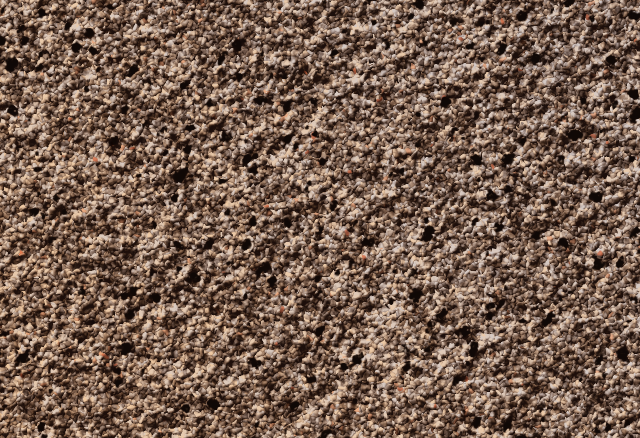
This texture is drawn by a Shadertoy shader. Its source:

```glsl
// Coarse sandy ground in raking light: packed sand grains, scattered pebbles
// and dark pits on a bumpy crust. Cellular grains, sloped noise and pit
// distances add up to one tone, which a brown colour ramp turns into colour.
#define GRAINS 128.0
#define PEBBLES 62.0
#define PEBBLE_SHARE 0.12
#define PITS 21.0
#define PIT_SHARE 0.40
#define BUMPS 27.0
#define RELIEF 4.6
#define CONTRAST 1.03
#define BRIGHTNESS 0.13
#define LIGHT vec2(-0.5, 0.86)

vec3 hash3(vec2 cell) {
    vec3 q = fract(cell.xyx * vec3(0.1031, 0.1030, 0.0973));
    q += dot(q, q.yxz + 33.33);
    return fract((q.xxy + q.yzz) * q.zyx);
}

float noise(vec2 p) {
    vec2 i = floor(p), f = fract(p);
    f = f * f * (3.0 - 2.0 * f);
    float low = mix(hash3(i).x, hash3(i + vec2(1, 0)).x, f.x);
    float high = mix(hash3(i + vec2(0, 1)).x, hash3(i + vec2(1, 1)).x, f.x);
    return mix(low, high, f.y);
}

// Octaves are turned against each other to hide the lattice
float crustHeight(vec2 p) {
    mat2 turn = mat2(0.8, 0.6, -0.6, 0.8);
    vec2 a = p * BUMPS, b = turn * a * 2.03 + 7.1, c = turn * b * 2.02 + 19.7;
    return 0.42 * noise(a) + 0.33 * noise(b) + 0.25 * noise(c);
}

// Nearest stone: xy = offset from its centre, z = scaled distance, w = seed
vec4 nearestStone(vec2 p) {
    vec2 base = floor(p);
    vec4 best = vec4(0, 0, 9, 0);
    for (int y = -1; y <= 1; y++)
    for (int x = -1; x <= 1; x++) {
        vec2 cell = base + vec2(x, y);
        vec3 rnd = hash3(cell);
        vec2 offset = p - cell - rnd.xy;
        float angle = 6.28 * rnd.z;
        vec2 axis = vec2(cos(angle), sin(angle));
        float stretch = dot(offset, axis);
        float size = 0.55 + 0.75 * fract(rnd.z * 17.3);
        float dist = sqrt(dot(offset, offset) + 1.2 * stretch * stretch) / size;
        if (dist < best.z) best = vec4(offset, dist, hash3(cell + 91.0).x);
    }
    return best;
}

// Ragged holes: 1 inside, 0 outside
float pitMask(vec2 p) {
    float wobble = noise(p * 75.0) + 0.8 * noise(p * 150.0 + 9.0) - 0.9;
    p *= PITS;
    vec2 base = floor(p);
    float mask = 0.0;
    for (int y = -1; y <= 1; y++)
    for (int x = -1; x <= 1; x++) {
        vec2 cell = base + vec2(x, y);
        vec3 rnd = hash3(cell + 37.0), form = hash3(cell + 151.0);
        float cluster = noise(cell * 0.22 + 5.0);
        float present = step(rnd.z, PIT_SHARE * (0.3 + 1.4 * cluster));
        vec2 offset = p - cell - rnd.xy;
        offset.y -= (form.y - 0.2) * offset.x;
        float radius = mix(0.06, 0.29, form.x * form.x);
        float edge = length(offset) - radius + 0.27 * wobble;
        mask = max(mask, present * (1.0 - smoothstep(-0.12, 0.08, edge)));
    }
    return mask;
}

// Colour ramp whose stops follow the share of each shade
vec3 earthRamp(float tone) {
    vec3 shades[6] = vec3[6](vec3(0.11, 0.055, 0.04), vec3(0.24, 0.16, 0.11),
        vec3(0.37, 0.27, 0.22), vec3(0.51, 0.40, 0.33),
        vec3(0.66, 0.55, 0.48), vec3(0.88, 0.79, 0.71));
    float stops[6] = float[6](0.05, 0.19, 0.36, 0.56, 0.78, 0.96);
    vec3 color = shades[0];
    for (int i = 1; i < 6; i++)
        color = mix(color, shades[i], clamp((tone - stops[i - 1]) / (stops[i] - stops[i - 1]), 0.0, 1.0));
    return color;
}

vec3 ground(vec2 p) {
    // Bumpy crust
    float height = crustHeight(p);
    float slope = height - crustHeight(p + 0.010 * LIGHT);
    float patches = noise(p * 3.2 + 3.0) - 0.5;
    float tone = RELIEF * slope + 1.9 * (height - 0.5) + 0.4 * patches;

    // Packed sand grains, roughened by fine grit
    vec2 warp = vec2(noise(p * 115.0), noise(p * 115.0 + 40.0)) - 0.5;
    vec2 warped = p + 0.007 * warp;
    vec4 grain = nearestStone(warped * GRAINS);
    float grit = noise(p * 210.0 + 60.0) - 0.5;
    float grainTone = 1.8 * (grain.w - 0.5) + 1.4 * dot(grain.xy, LIGHT) + 1.0 * (0.45 - grain.z) + 0.9 * grit;
    float hue = fract(grain.w * 23.7);

    // Sparse larger pebbles
    vec4 pebble = nearestStone(warped * PEBBLES + 11.0);
    float present = step(pebble.w, PEBBLE_SHARE);
    float body = present * (1.0 - smoothstep(0.28, 0.44, pebble.z));
    float pebbleTone = 0.6 + 2.2 * dot(pebble.xy, LIGHT) + 0.5 * (grain.w - 0.5);
    tone += mix(grainTone, pebbleTone, body);

    // Dark pits with a lit wall facing the light
    float pit = pitMask(p);
    float litWall = max(pitMask(p + 0.008 * LIGHT) - pit, 0.0);
    tone += 0.6 * litWall - 3.0 * pit;

    vec3 color = earthRamp(1.0 / (1.0 + exp(-1.7 * (CONTRAST * tone + BRIGHTNESS))));

    // Warm and grey grains, a few rusty ones, greyer to the upper right
    float warmth = 0.16 * (hue - 0.5) + 0.05 * (0.9 - p.x * 0.7 - p.y * 0.6);
    color *= 1.0 + warmth * vec3(0.6, 0.0, -1.0);
    float rust = body * step(pebble.w, 0.05 * PEBBLE_SHARE) + 0.4 * step(0.988, hue);
    color *= mix(vec3(1), vec3(0.95, 0.62, 0.5), min(rust, 1.0));
    return color * (1.0 - 0.45 * pit);
}

void mainImage(out vec4 fragColor, in vec2 fragCoord) {
    // Four samples smooth the grain edges
    vec3 sum = vec3(0);
    for (int i = 0; i < 4; i++) {
        vec2 shift = 0.5 * vec2(i % 2, i / 2) - 0.25;
        sum += ground((fragCoord + shift) / iResolution.y);
    }
    fragColor = vec4(0.25 * sum, 1.0);
}
```
